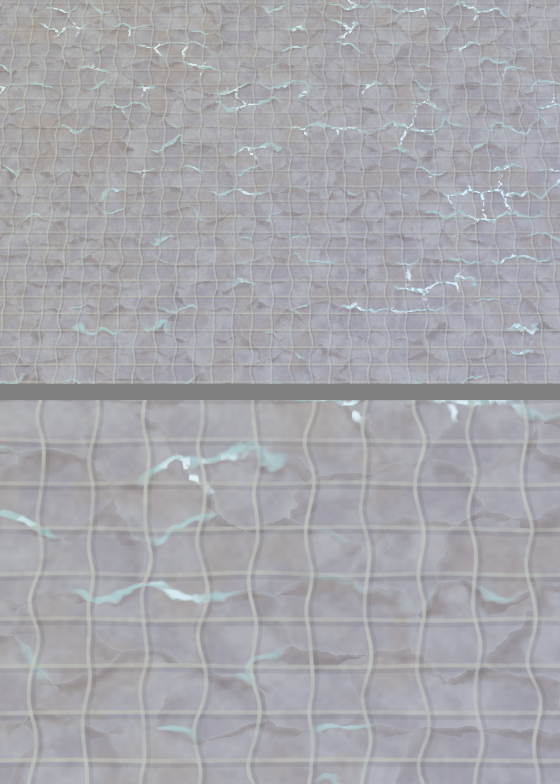
Top: the whole. Bottom: its middle third, enlarged.
Give the GLSL for this texture, as a WebGL 2 fragment shader.

```glsl
#version 300 es
precision highp float;
// Crumpled translucent sheet seen through a fine wire mesh, tilted slightly away.
// A staggered Voronoi pattern gives pillows with shaded recesses and glinting ridges;
// a perspective grid (about 29 wires across, 25 down) adds wavy and straight wires.
uniform vec2 u_resolution;
out vec4 outColor;

const float PI = 3.14159265;
const float TILT = 0.14;             // shrink of the mesh from bottom to top
const float COLUMN_WIDTH = 0.0513;   // wire spacing at the bottom, in canvas heights
const float ROW_RATE = 21.8;         // rows per canvas height at the bottom
const vec2 PILLOW_SIZE = vec2(1.75, 1.45); // in mesh cells

const vec3 LAVENDER = vec3(0.635, 0.632, 0.668);
const vec3 PALE = vec3(0.690, 0.698, 0.722);
const vec3 RECESS = vec3(0.545, 0.520, 0.532);
const vec3 TAUPE = vec3(0.655, 0.628, 0.618);
const vec3 AQUA = vec3(0.690, 0.815, 0.825);
const vec3 GLINT = vec3(0.860, 0.930, 0.960);
const vec3 WAVY_WIRE = vec3(0.745, 0.765, 0.735);
const vec3 STRAIGHT_WIRE = vec3(0.745, 0.752, 0.700);

vec2 hash2(vec2 p) {
  vec3 q = fract(p.xyx * vec3(0.1031, 0.1030, 0.0973));
  q += dot(q, q.yzx + 33.33);
  return fract((q.xx + q.yz) * q.zy);
}

float noise(vec2 p) {
  vec2 i = floor(p), f = fract(p);
  f = f * f * (3.0 - 2.0 * f);
  float low = mix(hash2(i).x, hash2(i + vec2(1, 0)).x, f.x);
  float high = mix(hash2(i + vec2(0, 1)).x, hash2(i + vec2(1, 1)).x, f.x);
  return mix(low, high, f.y);
}

float fbm(vec2 p) {
  float sum = 0.0, weight = 0.5;
  for (int i = 0; i < 4; i++) {
    sum += weight * noise(p);
    p = mat2(1.6, 1.2, -1.2, 1.6) * p + 7.3;
    weight *= 0.5;
  }
  return sum / 0.9375;
}

// Returns edge distance (x), upward facing of that edge (y) and a cell random (z).
vec3 pillows(vec2 p) {
  vec2 nearest = vec2(9.0), second = vec2(9.0);
  float random = 0.0;
  for (int j = -2; j <= 2; j++) {
    float row = floor(p.y) + float(j);
    float shift = 0.5 * mod(row, 2.0);
    for (int i = -2; i <= 2; i++) {
      vec2 id = vec2(floor(p.x - shift) + float(i), row);
      vec2 h = hash2(id + 50.0);
      vec2 r = id + vec2(shift + 0.5, 0.5) + 0.65 * (h - 0.5) - p;
      if (dot(r, r) < dot(nearest, nearest)) {
        second = nearest;
        nearest = r;
        random = h.x;
      } else if (dot(r, r) < dot(second, second)) second = r;
    }
  }
  vec2 normal = normalize(second - nearest);
  return vec3(dot(0.5 * (nearest + second), normal), normal.y, random);
}

// Coverage of a line at distance d with a soft edge of width blur.
float stroke(float d, float halfWidth, float blur) {
  return 1.0 - smoothstep(halfWidth - blur, halfWidth + blur, abs(d));
}

float toNearest(float x) { return x - floor(x + 0.5); }

vec3 sheet(vec2 mesh, vec2 uv) {
  vec2 warp = vec2(fbm(mesh * 1.1), fbm(mesh * 1.1 + 31.0)) - 0.5;
  vec3 cell = pillows(mesh / PILLOW_SIZE + 0.6 * warp);
  float crumple = fbm(mesh * 1.5 + cell.z * 40.0);
  float patches = noise(mesh * 0.55 + 11.0);

  // Soft faces, tilted a little differently from pillow to pillow
  vec3 color = mix(LAVENDER, PALE, smoothstep(0.25, 0.8, crumple + 0.25 * (cell.z - 0.5)));
  color = mix(color, TAUPE, 0.6 * smoothstep(0.5, 0.75, fbm(mesh * 0.8 + 60.0)));

  // Ragged shade below the upper rim of each pillow
  float depth = cell.x + 0.5 * (crumple - 0.5);
  float shade = (1.0 - smoothstep(0.02, 0.24, depth)) * smoothstep(-0.1, 0.6, cell.y);
  color = mix(color, mix(RECESS, TAUPE, 0.7 * noise(mesh * 2.3)), shade * (0.4 + 0.6 * patches));

  // Rims, some of them catching light, most often at the upper right
  float rim = 1.0 - smoothstep(0.015, 0.085, cell.x);
  float lit = noise(mesh * 0.7 + 90.0) + 0.2 * (uv.x + uv.y - 1.0);
  float flat_ = smoothstep(0.25, 0.8, abs(cell.y));
  color = mix(color, PALE, 0.35 * rim);
  color = mix(color, AQUA, 0.85 * rim * flat_ * smoothstep(0.56, 0.72, lit));
  color = mix(color, GLINT, rim * smoothstep(0.76, 0.9, lit) * smoothstep(0.35, 0.6, noise(mesh * 7.0)));
  return color;
}

void main() {
  vec2 uv = gl_FragCoord.xy / u_resolution;
  float aspect = u_resolution.x / u_resolution.y;
  float scale = 1.0 - TILT * uv.y;
  vec2 mesh = vec2((uv.x - 0.5) * aspect / (COLUMN_WIDTH * scale) + 0.45,
                   ROW_RATE * uv.y / scale - 0.12);
  vec2 pixel = vec2(1.0 / (COLUMN_WIDTH * scale), ROW_RATE / (scale * scale)) / u_resolution.y;
  vec3 color = sheet(mesh, uv);

  // Straight wires across, clearer and creamier towards the bottom
  float nearness = 1.0 - smoothstep(0.1, 0.75, uv.y);
  float sag = 0.10 * (noise(vec2(mesh.x * 0.6, floor(mesh.y + 0.5) * 5.0)) - 0.5) * (1.0 - nearness);
  float across = toNearest(mesh.y + sag);
  color *= 1.0 - 0.06 * stroke(across + 0.10, 0.05, pixel.y);
  float acrossFade = mix(0.38, 0.72, nearness) * (0.7 + 0.5 * noise(mesh * 1.3));
  color = mix(color, mix(WAVY_WIRE, STRAIGHT_WIRE, nearness), acrossFade * stroke(across, 0.042, pixel.y));

  // Crimped wires down, each with its own wave
  float column = floor(mesh.x + 0.5);
  float phase = 2.0 * PI * hash2(vec2(column, 3.0)).x;
  float wave = 0.065 * sin(PI * mesh.y + phase) + 0.14 * (noise(vec2(column * 9.0, mesh.y * 1.4)) - 0.5);
  float down = toNearest(mesh.x) + wave;
  color *= 1.0 - 0.06 * stroke(down - 0.08, 0.04, pixel.x);
  color = mix(color, WAVY_WIRE, (0.45 + 0.45 * noise(mesh * 1.9 + 5.0)) * stroke(down, 0.034, pixel.x));

  // Warm upper left, cool right and bottom, fine grain
  float cool = smoothstep(0.0, 1.0, 0.65 * uv.x + 0.5 * (1.0 - uv.y));
  color *= mix(vec3(1.01, 1.0, 0.965), vec3(0.995, 1.0, 1.03), cool);
  color += 0.03 * (noise(uv * vec2(aspect, 1.0) * 190.0) - 0.5);
  outColor = vec4(color, 1.0);
}
```
